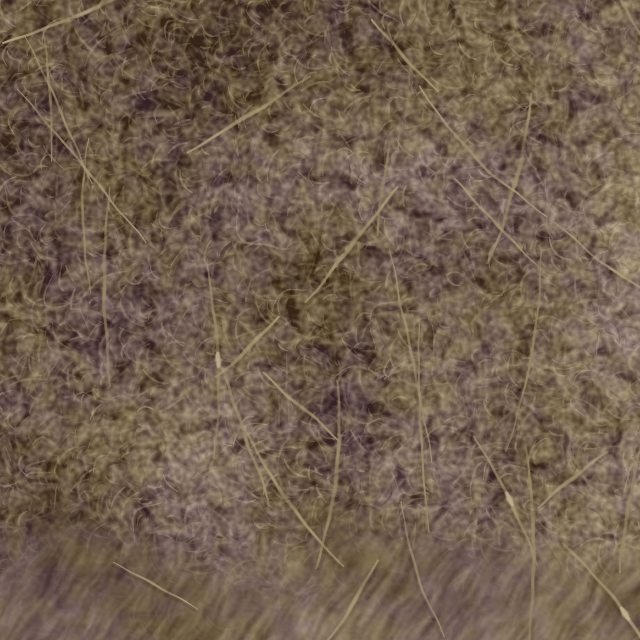
This texture is drawn by a three.js fragment shader. Its source:

```glsl
varying vec2 vUv;

#define SHADE vec3(0.315, 0.250, 0.208)
#define STRAW vec3(0.680, 0.615, 0.530)
#define OLIVE_TINT vec3(0.012, 0.012, -0.042)
#define MAUVE_TINT vec3(0.004, -0.010, 0.026)
#define BASE_TONE 0.34
#define BLADE_OPACITY 0.58
#define STALK_COUNT 32
#define STALK_WIDTH 0.0036
#define SOFT_HEIGHT 0.15

vec2 hash2(vec2 p) {
  vec3 q = fract(p.xyx * vec3(0.1031, 0.1030, 0.0973));
  q += dot(q, q.yzx + 33.33);
  return fract((q.xx + q.yz) * q.zy);
}

float cornerRamp(vec2 cell, vec2 offset) {
  float a = 6.2832 * hash2(cell).x;
  return dot(vec2(cos(a), sin(a)), offset);
}

float gradientNoise(vec2 p) {
  vec2 i = floor(p), f = fract(p);
  vec2 u = f * f * f * (f * (f * 6.0 - 15.0) + 10.0);
  vec2 e = vec2(1.0, 0.0);
  return mix(mix(cornerRamp(i, f), cornerRamp(i + e, f - e), u.x),
             mix(cornerRamp(i + e.yx, f - e.yx), cornerRamp(i + 1.0, f - 1.0), u.x), u.y);
}

// Coordinates along (x) and across (y) a bent fibre
vec2 fibreSpace(vec2 p, float angle, float bend) {
  float c = cos(angle), s = sin(angle);
  vec2 q = vec2(c * p.x + s * p.y, c * p.y - s * p.x);
  q.y += bend * q.x * q.x;
  return q;
}

float fibreMask(vec2 q, float halfLength, float width) {
  float taper = 1.0 - 0.5 * min(abs(q.x) / halfLength, 1.0);
  float d = length(vec2(max(abs(q.x) - halfLength, 0.0), q.y));
  return 1.0 - smoothstep(0.25 * width * taper, 1.3 * width * taper, d);
}

// Lays one short blade per grid cell over the running tone
float layBlades(float tone, vec2 uv, float scale, float width, float opacity) {
  vec2 p = uv * scale + scale * 1.37;
  vec2 home = floor(p);
  for (int y = -1; y <= 1; y++) {
    for (int x = -1; x <= 1; x++) {
      vec2 cell = home + vec2(float(x), float(y));
      vec2 place = hash2(cell), look = hash2(cell + 71.3);
      float angle = 3.1416 * hash2(cell + 19.7).x;
      vec2 q = fibreSpace(p - cell - place, angle, 1.2 * (look.y - 0.5));
      float mask = fibreMask(q, 0.35 + 0.5 * look.x, width * scale);
      float bladeTone = mix(0.15, 0.95, look.y);
      tone = mix(tone, bladeTone, mask * opacity * (0.4 + 0.6 * place.x));
    }
  }
  return tone;
}

void main() {
  vec2 uv = vUv;
  float patches = gradientNoise(uv * 4.5 + 3.1);
  vec2 warp = vec2(gradientNoise(uv * 16.0), gradientNoise(uv * 16.0 + 40.0));
  vec2 tangled = uv + 0.025 * warp;

  // Matted ground with dark gaps
  float region = 0.32 * patches + 0.20 * (uv.x - 0.5) - 0.10 * smoothstep(0.6, 1.0, uv.y);
  float tone = BASE_TONE + region;
  tone += 0.35 * gradientNoise(tangled * 24.0) + 0.50 * gradientNoise(tangled * 58.0);
  float gaps = smoothstep(0.08, 0.42, gradientNoise(tangled * 34.0 + 9.0));

  // Short tangled blades, coarse over fine
  tone = layBlades(tone, uv, 62.0, 0.0026, BLADE_OPACITY);
  tone = layBlades(tone, tangled, 44.0, 0.0028, BLADE_OPACITY);
  tone -= 0.34 * gaps;
  tone = layBlades(tone, uv, 29.0, 0.0028, BLADE_OPACITY);
  tone = layBlades(tone, tangled, 17.0, 0.0029, BLADE_OPACITY * 0.8);
  tone += 0.42 * gradientNoise(uv * 115.0) + 0.4 * region;

  // Blurred, leaning grass along the bottom
  float soft = 1.0 - smoothstep(SOFT_HEIGHT - 0.09, SOFT_HEIGHT + 0.07, uv.y + 0.14 * patches);
  vec2 lean = fibreSpace(uv + 0.012 * warp, 1.0, 0.0);
  float streaks = 0.42 + region + 0.42 * gradientNoise(lean * vec2(13.0, 62.0))
                + 0.30 * gradientNoise(lean * vec2(24.0, 115.0) + 5.0);
  tone = mix(tone, streaks, 0.78 * soft);

  // Long dry stalks, most falling to the right, some with a pale husk
  float strawiness = 0.0;
  for (int i = 0; i < STALK_COUNT; i++) {
    vec2 seed = vec2(float(i) * 7.3 + 2.0, 13.7);
    vec2 place = hash2(seed), look = hash2(seed + 31.0), form = hash2(seed + 57.0);
    float angle = mix(-1.75, -0.40, look.x);
    angle *= look.y > 0.78 ? -1.0 : 1.0;
    vec2 q = fibreSpace(uv - place, angle, 1.6 * (form.y - 0.5));
    q.y += 0.004 * gradientNoise(vec2(q.x * 18.0, float(i)));
    float halfLength = mix(0.05, 0.17, form.x);
    float width = STALK_WIDTH * mix(0.65, 1.15, look.y);
    float shadow = fibreMask(q + vec2(0.0, 0.005), halfLength, width * 1.5);
    float stalk = fibreMask(q, halfLength, width);
    stalk *= 0.72 + 0.5 * gradientNoise(vec2(q.x * 30.0, float(i) + 0.5));
    float husk = fibreMask(q, 0.010, width * 1.9) * step(0.84, form.y);
    tone -= 0.10 * shadow * (1.0 - stalk);
    tone = mix(tone, 0.72 + 0.28 * look.x, stalk);
    tone = mix(tone, 1.25, 0.8 * husk);
    strawiness = max(strawiness, stalk * (1.0 - husk));
  }

  // Colour ramp with olive and mauve drift
  float drift = 0.5 + 0.9 * gradientNoise(uv * 5.0 + 21.0) + 0.8 * gradientNoise(tangled * 28.0 + 60.0);
  drift += 0.25 * smoothstep(0.6, 1.0, uv.y) + 0.25 * (tone - 0.4);
  vec3 tint = mix(MAUVE_TINT, OLIVE_TINT, clamp(drift, 0.0, 1.0));
  tint = mix(tint, OLIVE_TINT * 1.3, 0.8 * strawiness);
  vec3 colour = mix(SHADE, STRAW, clamp(tone, -0.3, 1.35)) + tint;
  gl_FragColor = vec4(colour, 1.0);
}
```
